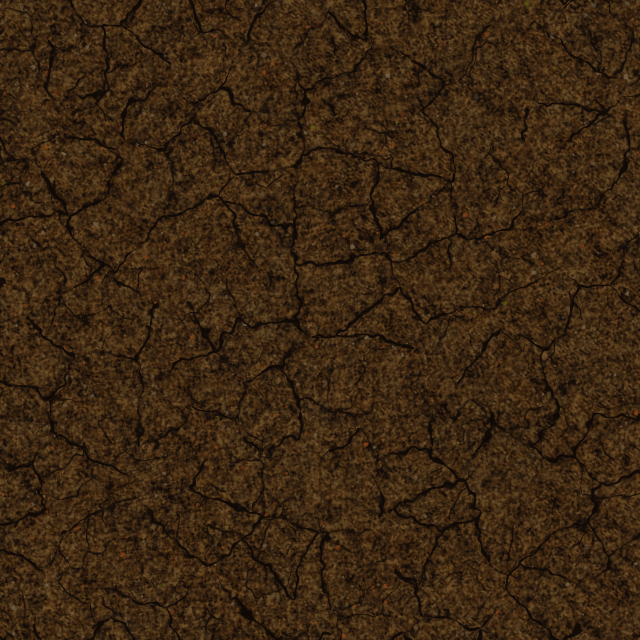
A WebGL 2 fragment shader for this texture:

```glsl
#version 300 es
precision highp float;
// Dry, dark brown soil split by a network of thin cracks.
// Three warped Voronoi border fields give the cracks, layered value noise gives
// the crumbly ground, and a jittered grid scatters small coloured grains.

#define PLATES 10.5        // large plates across the canvas
#define SHARDS 21.0        // small plates across the canvas
#define CHIPS 43.0         // hairline chips across the canvas
#define CRACK_WIDTH 0.0026 // half width of the widest crack
#define WARP 0.024         // bending of the cracks
#define SPECKS 64.0        // grain grid cells across the canvas
#define SPECK_SHARE 0.17   // part of grid cells holding a grain
#define TONE 0.51          // mean brightness of the ground
#define GRAIN 0.55         // contrast of the crumbs
#define DARK vec3(0.075, 0.046, 0.031)
#define EARTH vec3(0.25, 0.157, 0.067)
#define LIGHT vec3(0.41, 0.30, 0.15)

uniform vec2 u_resolution;
out vec4 fragColor;

float hash(vec2 p) {
    return fract(sin(dot(p, vec2(127.1, 311.7))) * 43758.5453);
}

vec2 hash2(vec2 p) {
    return vec2(hash(p), hash(p + vec2(37.3, 91.7)));
}

float noise(vec2 p) {
    vec2 i = floor(p), f = fract(p);
    f = f * f * (3.0 - 2.0 * f);
    return mix(mix(hash(i), hash(i + vec2(1, 0)), f.x),
               mix(hash(i + vec2(0, 1)), hash(i + vec2(1, 1)), f.x), f.y);
}

float fbm(vec2 p) {
    float sum = 0.0, amp = 0.533;
    for (int i = 0; i < 4; i++) {
        sum += amp * noise(p);
        p = mat2(1.6, 1.2, -1.2, 1.6) * p + 17.3;
        amp *= 0.5;
    }
    return sum;
}

vec2 noise2(vec2 p) {
    return vec2(noise(p), noise(p + 53.7)) - 0.5;
}

// x: distance to the nearest cell border, y: random value of that border
vec2 border(vec2 p) {
    vec2 cell = floor(p), nearId = cell, nearPos = vec2(0);
    float best = 9.0;
    for (int y = -1; y <= 1; y++)
    for (int x = -1; x <= 1; x++) {
        vec2 id = cell + vec2(x, y);
        vec2 pos = id + hash2(id) - p;
        if (dot(pos, pos) < best) {
            best = dot(pos, pos);
            nearId = id;
            nearPos = pos;
        }
    }
    vec2 result = vec2(9.0, 0.0);
    for (int y = -2; y <= 2; y++)
    for (int x = -2; x <= 2; x++) {
        vec2 id = nearId + vec2(x, y);
        vec2 pos = id + hash2(id) - p;
        vec2 gap = pos - nearPos;
        if (dot(gap, gap) < 0.0001) continue;
        float d = dot(0.5 * (pos + nearPos), normalize(gap));
        if (d < result.x) result = vec2(d, hash(id + nearId + 0.5));
    }
    return result;
}

// x: sharp crack, y: soft shade beside it
vec2 crack(vec2 p, float scale, float width, float share, float pixel) {
    vec2 edge = border(p * scale);
    float d = edge.x / scale;
    float open = smoothstep(0.0, 0.55, share - edge.y + 0.9 * (noise(p * 17.0 + scale) - 0.5));
    float w = width * open * (0.25 + 1.1 * noise(p * 110.0));
    float line = 1.0 - smoothstep(w - pixel, w + pixel, d);
    return open * vec2(line, exp(-d / (1.4 * width)));
}

// Scattered grains: mostly grey, some rust, few green
vec3 addSpecks(vec3 col, vec2 p, float pixel) {
    vec2 q = p * SPECKS, id = floor(q);
    float kind = hash(id + 7.7), size = hash(id + 3.1);
    vec2 center = 0.2 + 0.6 * hash2(id + 11.0);
    float r = mix(0.0013, 0.004, size * size * size);
    vec2 offset = (fract(q) - center) / SPECKS + 0.003 * noise2(p * 260.0);
    float mask = 1.0 - smoothstep(r - pixel, r + pixel, length(offset));
    mask *= step(hash(id + 23.0), SPECK_SHARE) * (0.3 + 0.6 * hash(id + 31.0));
    vec3 tint = kind < 0.6 ? vec3(0.45, 0.39, 0.29) : vec3(0.54, 0.25, 0.08);
    if (kind > 0.93) tint = vec3(0.36, 0.39, 0.05);
    return mix(col, tint, mask);
}

void main() {
    vec2 p = gl_FragCoord.xy / u_resolution.y;
    float pixel = 0.9 / u_resolution.y;

    // Crumbly ground, from faint patches to single grains
    vec2 turned = mat2(0.8, 0.6, -0.6, 0.8) * p + 0.004 * noise2(p * 60.0);
    float grain = noise(turned * 125.0 + 9.0) - 0.5, fine = noise(turned.yx * 240.0 + 31.0) - 0.5;
    float dust = noise(turned * 370.0 + 3.0) - 0.5;
    float tone = TONE + 0.18 * (fbm(p * 22.0) - 0.5) + GRAIN * (0.5 * grain + 1.1 * fine + 0.95 * dust);
    tone -= 0.2 * smoothstep(0.57, 0.74, fbm(p * 46.0 + 71.0));
    tone += 0.1 * smoothstep(0.5, 0.7, fbm(p * 40.0 + 12.0));

    // Crack network
    vec2 bent = p + WARP * (0.9 * noise2(p * 12.0) + 0.6 * noise2(p * 36.0) + 0.34 * noise2(p * 95.0));
    vec2 wide = crack(bent, PLATES, CRACK_WIDTH, 0.9, pixel);
    vec2 thin = crack(bent + 5.3, SHARDS, 0.65 * CRACK_WIDTH, 0.52, pixel);
    vec2 hair = crack(bent + 8.1, CHIPS, 0.5 * CRACK_WIDTH, 0.4, pixel);
    tone -= 0.18 * wide.y + 0.13 * thin.y + 0.14 * hair.y + 0.1 * hair.x;
    tone = clamp(tone, 0.0, 1.0);

    // Colour ramp with slight rusty and greyish drifts
    vec3 col = mix(DARK, EARTH, min(tone * 2.0, 1.0));
    col = mix(col, LIGHT, max(tone * 2.0 - 1.0, 0.0));
    float drift = 0.3 * (fbm(p * 16.0 + 40.0) - 0.5) + 0.4 * (noise(turned * 90.0 + 5.0) - 0.5);
    col *= 1.0 + drift * vec3(-0.15, 0.08, 0.5);

    col = addSpecks(col, p, pixel);
    col = mix(col, DARK * 0.75, max(0.95 * wide.x, 0.8 * thin.x));
    fragColor = vec4(col, 1.0);
}
```
